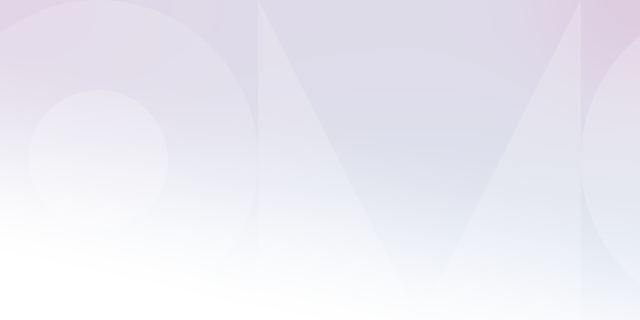
Write a Shadertoy shader that draws this background.

```glsl
// Pale lavender backdrop with faint pink corner glows and a slanted fade to
// white. Translucent discs and two mirrored triangles, built from distance
// functions, are laid over it as soft white veils.

// Coverage of a shape from its signed distance, smoothed over one pixel.
float coverage(float dist) {
    return clamp(0.5 - dist * iResolution.y, 0.0, 1.0);
}

float disc(vec2 p, vec2 center, float radius) {
    return coverage(length(p - center) - radius);
}

// Two right triangles mirrored about a vertical axis, meeting at its foot.
float trianglePair(vec2 p, float axis, float halfWidth) {
    float x = abs(p.x - axis);
    float slope = (halfWidth * p.y - x) / length(vec2(1.0, halfWidth));
    return coverage(max(x - halfWidth, slope));
}

float glow(vec2 p, vec2 center, float radius) {
    vec2 q = (p - center) / radius;
    return exp(-dot(q, q));
}

vec3 backdrop(vec2 p) {
    // Lavender above, cool blue below.
    vec3 color = mix(vec3(0.872, 0.895, 0.937), vec3(0.87, 0.858, 0.915),
                     smoothstep(0.1, 0.95, p.y));

    // Pink in the upper corners.
    color = mix(color, vec3(0.885, 0.825, 0.897), 0.6 * glow(p, vec2(0.0, 1.0), 0.6));
    color = mix(color, vec3(0.87, 0.765, 0.86), 0.65 * glow(p, vec2(2.0, 1.02), 0.3));

    // White rises from the lower edge, higher on the left.
    float depth = 1.0 - p.y - 0.22 * p.x;
    return mix(color, vec3(1.0), smoothstep(0.13, 0.84, depth));
}

void mainImage(out vec4 fragColor, in vec2 fragCoord) {
    vec2 p = fragCoord / iResolution.y; // canvas height is 1
    vec3 color = backdrop(p);

    // White veils
    color = mix(color, vec3(1.0), 0.14 * disc(p, vec2(0.307, 0.5), 0.5));
    color = mix(color, vec3(1.0), 0.2 * disc(p, vec2(0.307, 0.5), 0.218));
    color = mix(color, vec3(1.0), 0.18 * trianglePair(p, 1.311, 0.504));
    color = mix(color, vec3(1.0), 0.2 * disc(p, vec2(2.315, 0.5), 0.5));

    fragColor = vec4(color, 1.0);
}
```
